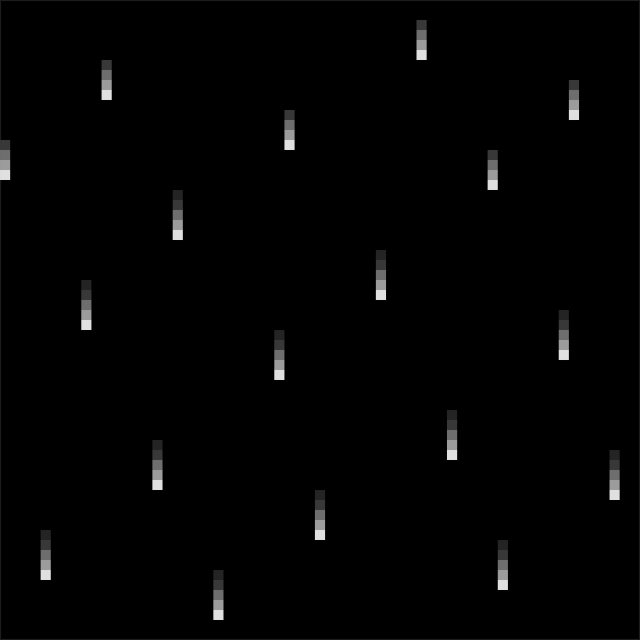
A three.js fragment shader for this pattern:

```glsl
// Sparse blocky rain: short vertical streaks on black, each a bright head cell
// with a trail of dimmer cells above it, set on a 63 by 64 grid of cells.
// Each streak takes its own band of columns; golden-ratio steps spread the rows.
varying vec2 vUv;

const vec2 GRID = vec2(63.0, 64.0);
const float STREAKS = 18.0;
const float EDGE = 0.0016; // width of the softened cell edge

float hash(float n) {
  return fract(sin(n * 91.37 + 4.1) * 4375.85);
}

// Grey level of a cell, counted upward from the head
float trailGrey(float k) {
  if (k < 0.5) return 0.88;
  if (k < 1.5) return 0.61;
  if (k < 2.5) return 0.43;
  return k < 3.5 ? 0.22 : 0.14;
}

// Coverage of one grid cell; neighbouring cells add up to one at their seam
float cellMask(vec2 p, vec2 cell) {
  vec2 size = 1.0 / GRID;
  vec2 d = 0.5 * size - abs(p - (cell + 0.5) * size);
  vec2 cover = clamp(d / EDGE + 0.5, 0.0, 1.0);
  return cover.x * cover.y;
}

void main() {
  vec2 p = vec2(vUv.x, 1.0 - vUv.y); // rows count downward
  float grey = 0.0;

  for (float i = 0.0; i < STREAKS; i++) {
    float column = floor(GRID.x / STREAKS * (i + hash(i)));
    float row = floor(64.0 * fract(i * 0.618 + 0.22) + 2.0 + 3.0 * hash(i + 40.0));
    float cells = row < 20.0 ? 4.0 : 5.0; // high streaks have shorter trails

    float streak = 0.0;
    for (float k = 0.0; k < 5.0; k++) {
      if (k < cells) streak += trailGrey(k) * cellMask(p, vec2(column, row - k));
    }
    grey = max(grey, streak);
  }

  // Hairline frame along the canvas border
  vec2 inset = min(p, 1.0 - p);
  float frame = 1.0 - smoothstep(0.0014, 0.0026, min(inset.x, inset.y));
  grey = max(grey, 0.11 * frame);

  gl_FragColor = vec4(vec3(grey), 1.0);
}
```
